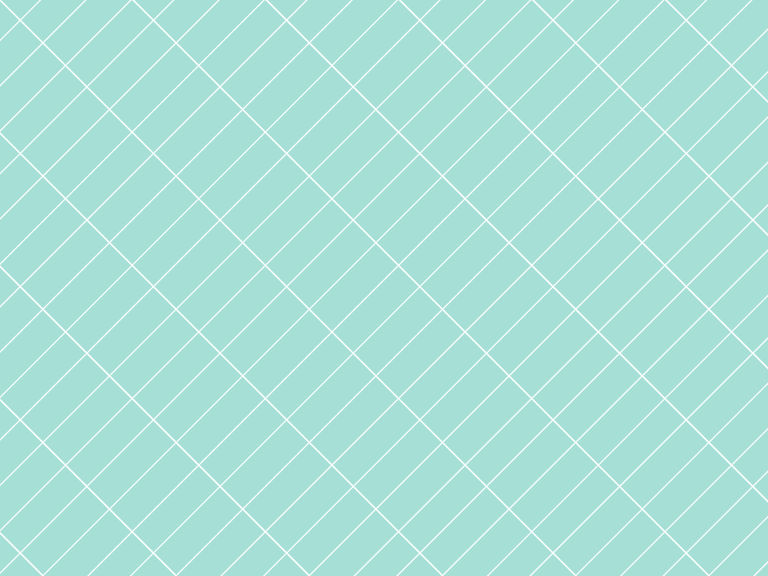
A WebGL 2 fragment shader for this pattern:

```glsl
#version 300 es
precision highp float;

uniform vec2 u_resolution;
out vec4 fragColor;

const vec3 MINT = vec3(0.65, 0.875, 0.84);
const vec3 WHITE = vec3(1.0);

// Lengths are fractions of the canvas height
const float PERIOD = 0.23125;       // repeat along x and y
const float FALLING_WIDTH = 0.0027;
const float RISING_WIDTH = 0.0021;

// Rising lines, as fractions of the period
const int RISING_COUNT = 3;
const float RISING_START = 0.304;
const float RISING_STEP = 0.34;

// Perpendicular distance to the nearest diagonal of a repeating family
float diagonalDistance(float along, float offset, float period) {
    float cell = fract(along / period - offset + 0.5) - 0.5;
    return abs(cell) * period * sqrt(0.5);
}

// Antialiased coverage of a line of the given width
float lineCoverage(float dist, float width, float pixel) {
    return clamp((0.5 * width - dist) / pixel + 0.5, 0.0, 1.0);
}

// Evenly stepped group of rising lines within each period
float risingLines(float along, float width, float pixel) {
    float coverage = 0.0;
    for (int i = 0; i < RISING_COUNT; i++) {
        float offset = RISING_START + RISING_STEP * float(i);
        float dist = diagonalDistance(along, offset, PERIOD);
        coverage = max(coverage, lineCoverage(dist, width, pixel));
    }
    return coverage;
}

void main() {
    float pixel = 1.0 / u_resolution.y;
    vec2 p = gl_FragCoord.xy * pixel;

    // Diagonal coordinates measured from the top left corner
    float across = p.x + p.y - 1.0;
    float along = p.x - p.y + 1.0;

    float falling = lineCoverage(diagonalDistance(across, 0.0, PERIOD), FALLING_WIDTH, pixel);
    float rising = risingLines(along, RISING_WIDTH, pixel);

    fragColor = vec4(mix(MINT, WHITE, max(falling, rising)), 1.0);
}
```
